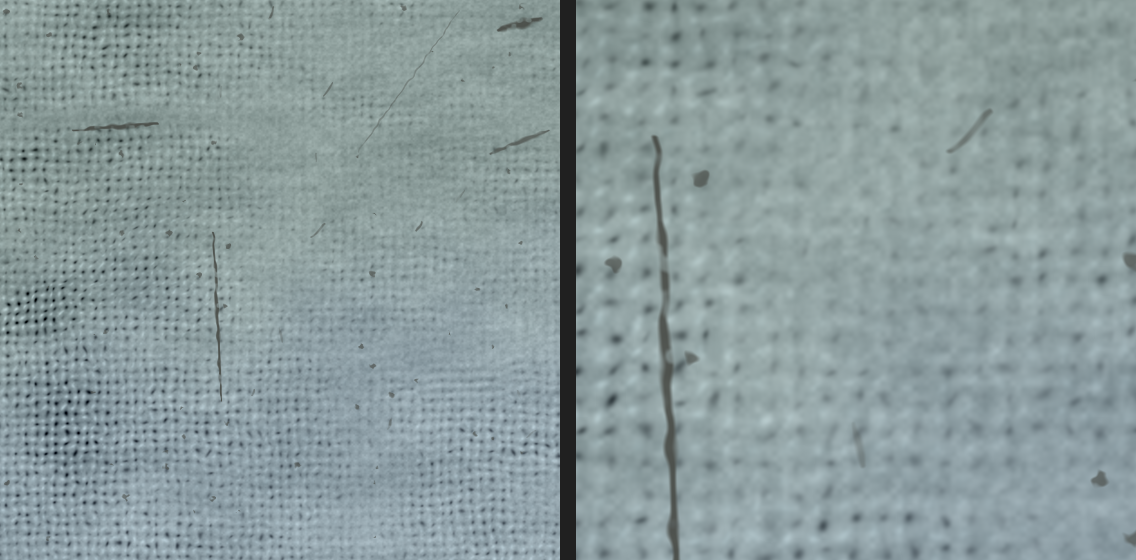
Left: the whole. Right: its middle third, enlarged.
Reproduce this texture procedurally as a Shadertoy shader.

```glsl
// A worn, painted canvas: a fine grid of dark pits with lit ridges,
// fading under smooth smears of grey-green to grey-blue paint.
// Periodic bumps make the weave; noise drives wear, stains and scratches.

float hash(vec2 p) {
    return fract(sin(dot(p, vec2(127.1, 311.7))) * 43758.55);
}

float noise(vec2 p) {
    vec2 i = floor(p), f = fract(p);
    f = f * f * (3.0 - 2.0 * f);
    return mix(mix(hash(i), hash(i + vec2(1, 0)), f.x),
               mix(hash(i + vec2(0, 1)), hash(i + vec2(1, 1)), f.x), f.y);
}

float fbm(vec2 p) {
    float sum = 0.0, amp = 0.53;
    for (int i = 0; i < 4; i++) {
        sum += amp * noise(p);
        p = p * 2.03 + 17.3;
        amp *= 0.5;
    }
    return sum;
}

// Soft band around a centre
float band(float v, float centre, float width) {
    float d = (v - centre) / width;
    return exp(-d * d);
}

// Repeating round bump at cell centres, stretched up-right by lean
float bump(vec2 p, float sharpness, float lean) {
    vec2 c = -cos(6.2832 * p);
    float diagonal = cos(6.2832 * (p.x - p.y)) - 1.0;
    return exp(sharpness * (c.x + c.y - 2.0) + lean * diagonal);
}

// Ragged, broken, tapering line from a to b
float scratch(vec2 p, vec2 a, vec2 b, float width) {
    vec2 q = p + 0.004 * (vec2(noise(p * 80.0), noise(p * 80.0 + 9.0)) - 0.5);
    vec2 ab = b - a;
    float t = clamp(dot(q - a, ab) / dot(ab, ab), 0.0, 1.0);
    float w = width * (0.3 + 0.7 * sin(3.14 * t)) * (0.3 + 1.2 * noise(p * 60.0));
    float line = 1.0 - smoothstep(w * 0.3, w + 0.0018, length(q - a - ab * t));
    return line * (0.45 + 0.55 * smoothstep(0.2, 0.55, noise(p * 110.0 + 4.0)));
}

void mainImage(out vec4 fragColor, in vec2 fragCoord) {
    vec2 uv = fragCoord / iResolution.xy;
    float x = uv.x, y = uv.y;
    float cloud = fbm(uv * 5.0 + 3.0);

    // Paint: greenish above, bluish below, with broad mottling
    float blue = smoothstep(0.75, 0.15, y - 0.2 * (x - 0.5) + 0.3 * (cloud - 0.5));
    vec3 color = mix(vec3(0.543, 0.610, 0.598), vec3(0.578, 0.645, 0.676), blue);
    color += 0.12 * (cloud - 0.5) + 0.11 * (fbm(uv * vec2(8, 28)) - 0.5);
    color -= 0.035 * band(y, 0.73, 0.05) * smoothstep(0.5, 0.8, x);

    // Where the weave shows: left and bottom, broken by smooth smears
    float left = smoothstep(0.68, 0.2, x);
    float bottom = 0.7 * smoothstep(0.4, 0.2, y);
    float weave = 0.2 + 0.65 * max(left, bottom);
    weave += 1.3 * (fbm(uv * vec2(6, 9) + 31.0) - 0.5);
    weave += 0.35 * band(x, 0.44, 0.1) * band(y, 0.88, 0.05);
    float smear = band(y, 0.775 + 0.02 * sin(x * 7.0), 0.03)
                + 0.5 * band(y, 0.57, 0.022) * (1.0 - left * 0.4)
                + 0.6 * band(y, 0.38, 0.02) * smoothstep(0.12, 0.3, x);
    weave = clamp(weave, 0.16, 1.1) * (1.0 - 0.85 * min(smear, 1.0));

    // Dark stains that deepen the pits, with hard upper or lower edges
    float stain = smoothstep(0.21, 0.08, x) * smoothstep(0.396, 0.402, y) * smoothstep(0.53, 0.44, y);
    stain += 0.9 * band(x, 0.11, 0.075) * band(y, 0.22, 0.14);
    stain += 0.8 * smoothstep(0.18, 0.02, x) * smoothstep(0.69, 0.72, y) * smoothstep(0.737, 0.731, y);
    stain *= smoothstep(0.2, 0.55, fbm(uv * 13.0));

    // Pits and ridges on a slightly warped grid
    vec2 grid = uv * 55.0;
    grid += 0.7 * (vec2(noise(uv * 7.0), noise(uv * 7.0 + 40.0)) - 0.5);
    grid += 0.45 * (vec2(noise(uv * 60.0), noise(uv * 60.0 + 40.0)) - 0.5);
    float lean = 0.2 + 0.6 * band(y, 0.53, 0.13) * band(x, 0.28, 0.22);
    float depth = 0.35 + 1.15 * hash(floor(grid));
    float pit = bump(grid, 1.15, lean) * depth;
    float ridge = bump(grid + vec2(0.36, 0.48), 0.85, lean);
    color -= pit * (0.27 * weave + 0.19 * stain) * vec3(0.98, 1.05, 1.03);
    color += ridge * (0.13 * weave + 0.04 * stain) * vec3(0.9, 1.0, 1.04);
    color -= 0.085 * stain * (1.0 - ridge);

    // Brushed ripples on the smoother right side
    float ripple = sin(y * 330.0 - x * 45.0 + 9.0 * noise(uv * 9.0));
    float brushed = 0.3 * smoothstep(0.5, 0.8, x) + band(x, 0.81, 0.1) * band(y, 0.32, 0.05);
    color += 0.045 * ripple * brushed * noise(uv * 16.0 + 5.0);

    // Grain: slanted fibres and fine tooth
    vec2 slant = vec2(x + y, y - x);
    color += 0.045 * (noise(slant * vec2(60, 130)) - 0.5);
    color += 0.055 * (noise(uv * 170.0) - 0.5) + 0.04 * (noise(uv * 310.0) - 0.5);

    // Sparse ragged specks, one candidate per cell
    vec2 field = uv * 38.0 + 0.25 * vec2(noise(uv * 190.0), noise(uv * 190.0 + 7.0));
    vec2 cell = floor(field);
    vec2 spot = 0.3 + 0.4 * vec2(hash(cell + 3.0), hash(cell + 8.0));
    float size = 0.04 + 0.13 * hash(cell + 5.0);
    float speck = smoothstep(size + 0.08, size - 0.06, length(fract(field) - spot));
    float marks = 0.7 * speck * step(0.955, hash(cell + 1.0));

    // Long scratches, then scattered faint hairlines
    marks = max(marks, scratch(uv, vec2(0.13, 0.768), vec2(0.28, 0.779), 0.0055));
    marks = max(marks, scratch(uv, vec2(0.381, 0.585), vec2(0.395, 0.285), 0.0036));
    marks = max(marks, scratch(uv, vec2(0.89, 0.947), vec2(0.966, 0.966), 0.0085));
    marks = max(marks, 0.75 * scratch(uv, vec2(0.875, 0.725), vec2(0.98, 0.768), 0.0045));
    marks = max(marks, 0.4 * scratch(uv, vec2(0.64, 0.73), vec2(0.82, 0.98), 0.0008));
    for (float i = 0.0; i < 12.0; i++) {
        vec2 a = vec2(0.35 + 0.62 * hash(vec2(i, 2)), hash(vec2(i, 7)));
        float angle = 0.7 + 1.4 * hash(vec2(i, 4));
        vec2 b = a + (0.01 + 0.03 * hash(vec2(i, 9))) * vec2(cos(angle), sin(angle));
        marks = max(marks, (0.25 + 0.45 * hash(vec2(i, 5))) * scratch(uv, a, b, 0.0018));
    }
    color = mix(color, vec3(0.28, 0.29, 0.27), 0.9 * marks);

    fragColor = vec4(color, 1.0);
}
```
